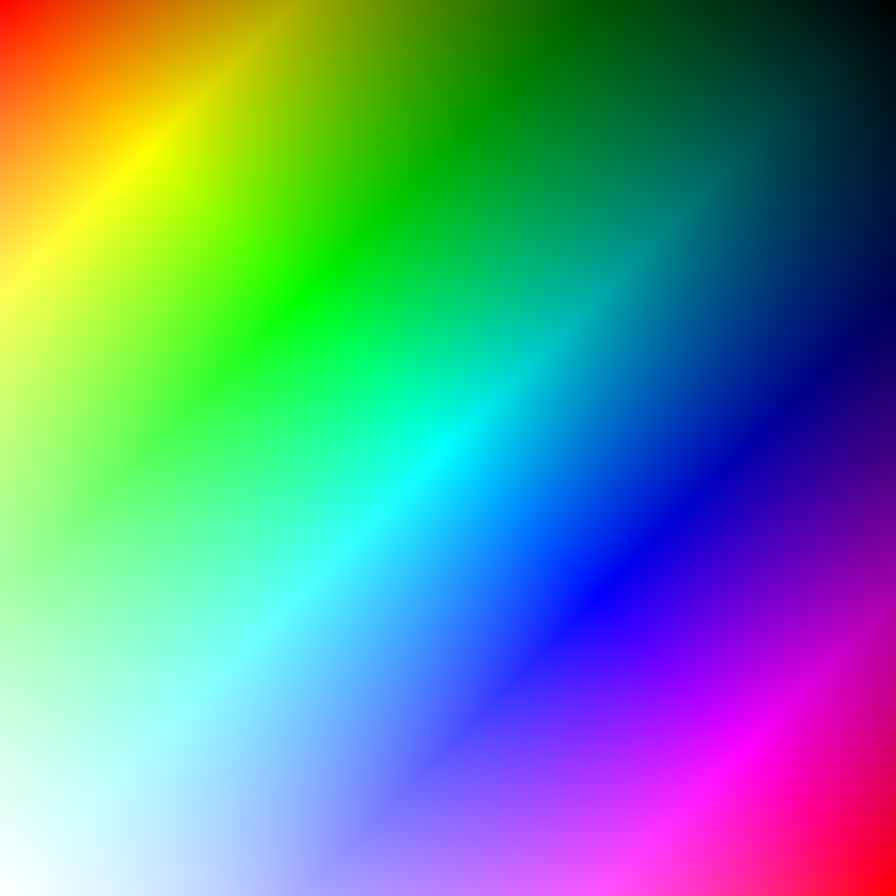
Give the GLSL for this background, as a WebGL 1 fragment shader.

```glsl
precision highp float;

// A full-spectrum gradient: hue sweeps from the upper left corner to the lower
// right one, while lightness falls from white at the lower left to black at
// the upper right. Each pixel is one HSL colour, converted to RGB.

uniform vec2 u_resolution;

#define HUE_START 0.0
#define HUE_SPAN 1.0
#define SATURATION 1.0
#define LIGHT_MAX 1.0
#define LIGHT_MIN 0.0

// Fully saturated colour of a hue, where 0 and 1 are both red
vec3 pureHue(float hue) {
  vec3 wheel = mod(hue * 6.0 + vec3(0.0, 4.0, 2.0), 6.0);
  return clamp(abs(wheel - 3.0) - 1.0, 0.0, 1.0);
}

vec3 hslToRgb(float hue, float saturation, float lightness) {
  float chroma = saturation * (1.0 - abs(2.0 * lightness - 1.0));
  return lightness + chroma * (pureHue(hue) - 0.5);
}

void main() {
  vec2 uv = gl_FragCoord.xy / u_resolution;

  // Progress along the two diagonals of the canvas
  float alongFalling = 0.5 * (uv.x + 1.0 - uv.y);
  float alongRising = 0.5 * (uv.x + uv.y);

  float hue = HUE_START + HUE_SPAN * alongFalling;
  float lightness = mix(LIGHT_MAX, LIGHT_MIN, alongRising);

  gl_FragColor = vec4(hslToRgb(hue, SATURATION, lightness), 1.0);
}
```
